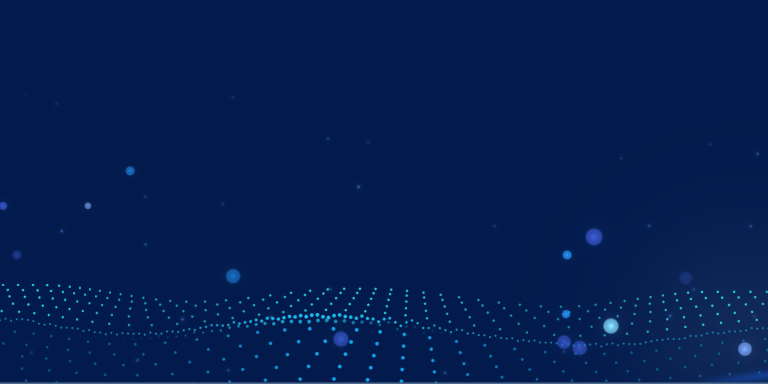
Write a Shadertoy shader that draws this background.

```glsl
// Deep navy backdrop with a wavy perspective grid of cyan dots and drifting glowing orbs.

const vec3 NAVY   = vec3(0.012, 0.107, 0.299);
const vec3 SLATE  = vec3(0.065, 0.160, 0.345);
const vec3 PALE   = vec3(0.300, 0.420, 0.560);
const vec3 TEAL   = vec3(0.160, 0.850, 0.880);
const vec3 AZURE  = vec3(0.070, 0.660, 0.960);
const vec3 SKY    = vec3(0.150, 0.580, 0.950);
const vec3 INDIGO = vec3(0.240, 0.360, 0.830);
const vec3 ICE    = vec3(0.500, 0.840, 0.970);
const vec3 LILAC  = vec3(0.480, 0.640, 0.960);

const float HORIZON  = 0.453;   // height where all columns converge
const int BACK_ROWS  = 5;
const int FRONT_ROWS = 6;

float hash(vec2 p) {
    return fract(sin(dot(p, vec2(127.1, 311.7))) * 43758.5);
}

float bell(float x, float center, float width) {
    float t = (x - center) / width;
    return exp(-t * t);
}

float disc(float d, float r, float px) {
    return 1.0 - smoothstep(r - px, r + px, d);
}

// Far edge of the dotted surface
float farEdge(float x) {
    return 0.258 - 0.044 * smoothstep(0.10, 0.50, x) + 0.034 * smoothstep(0.50, 0.91, x)
                 - 0.047 * smoothstep(0.95, 1.46, x) + 0.039 * smoothstep(1.46, 1.85, x);
}

// Fold where the surface turns toward the viewer
float ridge(float x) {
    return 0.169 - 0.039 * smoothstep(0.0, 0.325, x) + 0.047 * smoothstep(0.325, 0.833, x)
                 - 0.0755 * smoothstep(0.833, 1.54, x) + 0.047 * smoothstep(1.56, 2.06, x);
}

// Rows below BACK_ROWS lie behind the ridge, the rest in front of it
float rowHeight(float x, float row) {
    float back = float(BACK_ROWS);
    float front = row - back + 1.0;
    return row < back ? mix(farEdge(x), ridge(x), pow(row / back, 1.2))
                      : mix(ridge(x), 0.155, front / 8.0) - 0.030 * front;
}

float columnSpacing(float y) {
    return 0.2 * (HORIZON - y);
}

// Middle column, leaning slightly to the right as it recedes
float middleColumn(float y) {
    return 1.045 + 0.062 * y;
}

// Nearest dot of one row, nudged onto its straight perspective column
float gridDot(vec2 p, float row, float r, float px) {
    float column = round((p.x - middleColumn(p.y)) / columnSpacing(p.y));
    vec2 c = vec2(p.x, rowHeight(p.x, row));
    for (int i = 0; i < 3; i++) {
        c.x = middleColumn(c.y) + column * columnSpacing(c.y);
        c.y = rowHeight(c.x, row);
    }
    return disc(length(p - c), r, px);
}

// Dense beads along the fold, with small scallops near the middle
float ridgeDots(vec2 p, float spacing, float drop, float px) {
    float x = round(p.x / spacing) * spacing;
    float y = ridge(x) - drop + 0.008 * sin(x * 101.0) * bell(x, 1.06, 0.14);
    float r = 0.0025 + 0.0024 * bell(x, 0.83, 0.22);
    float jitter = (hash(vec2(x, 3.0)) - 0.5) * 0.007;
    return disc(length(p - vec2(x, y + jitter)), r, px);
}

// Translucent disc with a bright core and a faint halo
vec3 addOrb(vec3 col, vec2 p, vec2 c, float r, vec3 tint, float power) {
    float d = length(p - c) / r;
    float body = 0.70 * (1.0 - smoothstep(0.80, 1.15, d)) + 0.30 * exp(-6.0 * d * d);
    return mix(col, tint, power * body) + tint * 0.08 * power * exp(-0.6 * d * d);
}

// Scattered specks with soft halos, one candidate per cell
float dust(vec2 p, float cells, float r, float px) {
    vec2 id = floor(p * cells);
    vec2 offset = 0.2 + 0.6 * vec2(hash(id + 1.3), hash(id + 7.9));
    float shown = step(0.80, hash(id + 4.2));
    float d = length(p - (id + offset) / cells);
    float glow = disc(d, r, px * 1.3) + 0.3 * exp(-d * d / (6.0 * r * r));
    return shown * glow * (0.3 + 0.7 * hash(id + 9.1));
}

void mainImage(out vec4 fragColor, in vec2 fragCoord) {
    vec2 p = fragCoord / iResolution.y;
    float px = 0.8 / iResolution.y;

    // Backdrop, right-hand haze, corner streak and specks
    vec2 haze = (p - vec2(1.95, 0.14)) * vec2(3.4, 3.8);
    vec3 col = mix(NAVY, SLATE, exp(-dot(haze, haze)));
    float streak = p.y - 0.13 * (p.x - 1.82);
    col += vec3(0.02, 0.09, 0.22) * bell(streak, 0.0, 0.012) * smoothstep(1.75, 2.0, p.x);
    float low = 1.0 - smoothstep(0.6, 0.85, p.y);
    col += vec3(0.13, 0.22, 0.32) * dust(p, 9.0, 0.003, px) * low;

    // Dotted surface
    for (int i = 0; i < BACK_ROWS + FRONT_ROWS; i++) {
        bool behind = i < BACK_ROWS;
        float focus = bell(p.x, 0.92, 0.38);
        float sides = bell(p.x, 0.10, 0.24) + bell(p.x, 1.87, 0.24);
        float light = behind ? 0.45 + 0.5 * min(focus + sides, 1.0) : 0.42 + 0.55 * focus;
        float r = behind ? 0.0031 : 0.0031 + 0.0017 * focus;
        col = mix(col, behind ? TEAL : AZURE, light * gridDot(p, float(i), r, px));
    }
    float beadLight = 0.6 + 0.4 * bell(p.x, 0.85, 0.35);
    vec3 beadColor = mix(TEAL, AZURE, 0.6);
    col = mix(col, beadColor, beadLight * ridgeDots(p, 0.0145, 0.0, px));
    col = mix(col, beadColor, 0.8 * bell(p.x, 0.75, 0.28) * ridgeDots(p, 0.023, 0.012, px));

    // Orbs: right group, then center and left
    col = addOrb(col, p, vec2(1.547, 0.383), 0.022, INDIGO, 0.90);
    col = addOrb(col, p, vec2(1.591, 0.151), 0.020, ICE, 1.00);
    col = addOrb(col, p, vec2(1.477, 0.336), 0.012, SKY, 0.95);
    col = addOrb(col, p, vec2(1.474, 0.182), 0.011, SKY, 0.95);
    col = addOrb(col, p, vec2(1.469, 0.109), 0.018, INDIGO, 0.75);
    col = addOrb(col, p, vec2(1.510, 0.094), 0.019, INDIGO, 0.75);
    col = addOrb(col, p, vec2(1.940, 0.091), 0.018, LILAC, 0.95);
    col = addOrb(col, p, vec2(1.786, 0.276), 0.017, INDIGO, 0.30);
    col = addOrb(col, p, vec2(0.888, 0.117), 0.020, INDIGO, 0.80);
    col = addOrb(col, p, vec2(0.607, 0.281), 0.019, SKY, 0.65);
    col = addOrb(col, p, vec2(0.339, 0.555), 0.012, SKY, 0.70);
    col = addOrb(col, p, vec2(0.229, 0.464), 0.009, LILAC, 0.75);
    col = addOrb(col, p, vec2(0.008, 0.464), 0.011, INDIGO, 0.85);
    col = addOrb(col, p, vec2(0.044, 0.336), 0.012, INDIGO, 0.45);

    // Thin pale rim along the bottom
    col = mix(col, PALE, disc(p.y, 0.004, px));
    fragColor = vec4(col, 1.0);
}
```
